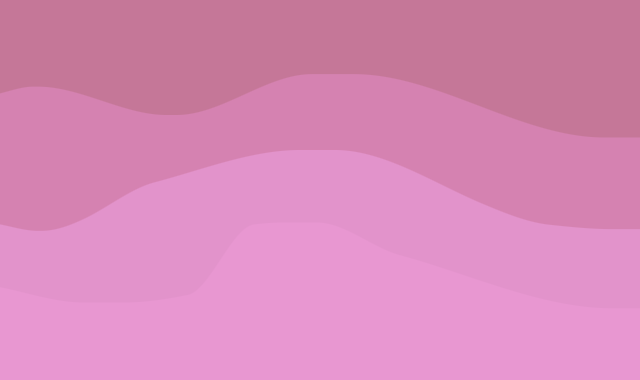
This background is drawn by a Shadertoy shader. Its source:

```glsl
// Layered pink hills: three flat wavy bands rise in front of a dusky rose sky.
// Each ridge line is a base height plus a few smooth ramps along x,
// and every band is filled below its ridge with an antialiased edge.

// Smooth change in height by "rise" between x = a and x = b
float ramp(float x, float a, float b, float rise) {
    return rise * smoothstep(a, b, x);
}

float farRidge(float x) {
    return 0.748 + ramp(x, -0.026, 0.052, 0.024)
                 - ramp(x, 0.059, 0.260, 0.0746)
                 + ramp(x, 0.276, 0.487, 0.1075)
                 - ramp(x, 0.553, 0.944, 0.1667);
}

float middleRidge(float x) {
    return 0.4145 - ramp(x, -0.026, 0.059, 0.0219)
                  + ramp(x, 0.065, 0.241, 0.0987)
                  + ramp(x, 0.130, 0.469, 0.114)
                  - ramp(x, 0.523, 0.859, 0.1842)
                  - ramp(x, 0.755, 0.957, 0.0241);
}

float nearRidge(float x) {
    return 0.2544 - ramp(x, -0.052, 0.130, 0.0504)
                  + ramp(x, 0.195, 0.443, 0.057)
                  + ramp(x, 0.293, 0.397, 0.1535)
                  - ramp(x, 0.495, 0.625, 0.0526)
                  - ramp(x, 0.495, 0.957, 0.1732);
}

// Coverage of the area below a ridge, softened over one pixel
float fillBelow(float ridge, float y) {
    float depth = ridge - y;
    return clamp(0.5 + depth / fwidth(depth), 0.0, 1.0);
}

void mainImage(out vec4 fragColor, in vec2 fragCoord) {
    vec2 uv = fragCoord / iResolution.xy;

    // Sky, then bands from back to front
    vec3 color = vec3(0.772, 0.467, 0.596);
    color = mix(color, vec3(0.837, 0.510, 0.694), fillBelow(farRidge(uv.x), uv.y));
    color = mix(color, vec3(0.886, 0.576, 0.796), fillBelow(middleRidge(uv.x), uv.y));
    color = mix(color, vec3(0.910, 0.592, 0.820), fillBelow(nearRidge(uv.x), uv.y));

    fragColor = vec4(color, 1.0);
}
```
